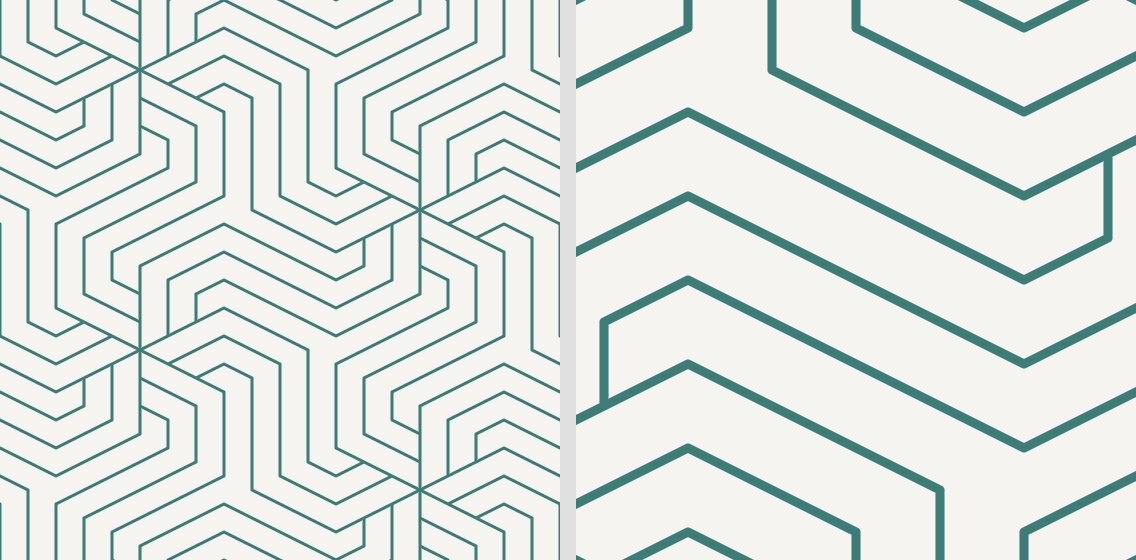
Left, the full canvas; right, a detail of the centre.
Give the GLSL for this pattern, as a WebGL 1 fragment shader.

```glsl
precision highp float;
// Interlocking hexagonal line maze: bands of three bent strokes join the
// centres of a stretched hexagonal lattice. Each pixel is folded to its nearest
// centre, then measured against three nested paths turned in six directions.

#define UNITS 20.0               // stroke spacings across the canvas
#define PITCH 10.0               // spacings between neighbouring centres
#define ORIGIN vec2(5.0, 7.5)    // one lattice centre, in spacings
#define LINE_WIDTH 0.108         // stroke width, in spacings
#define BEND 3.0                 // steps from a centre to the outer bend
#define SPAN 4.0                 // steps along the middle of a band
#define PAPER vec3(0.96, 0.957, 0.941)
#define INK vec3(0.24, 0.485, 0.465)

uniform vec2 u_resolution;

const float COS30 = 0.866025;

// Unit step in one of six directions, stretched so the slopes are 1:2.
vec2 hexStep(float k) {
  float angle = radians(30.0 + 60.0 * k);
  return vec2(cos(angle) / COS30, sin(angle));
}

float segmentDistance(vec2 p, vec2 a, vec2 b) {
  vec2 ap = p - a, ab = b - a;
  return length(ap - ab * clamp(dot(ap, ab) / dot(ab, ab), 0.0, 1.0));
}

// Offset from the nearest lattice centre, compared in unstretched space.
vec2 foldToCentre(vec2 p) {
  vec2 cell = vec2(2.0 * PITCH, PITCH);
  vec2 a = mod(p + 0.5 * cell, cell) - 0.5 * cell;
  vec2 b = mod(p, cell) - 0.5 * cell;
  vec2 metric = vec2(COS30, 1.0);
  return length(a * metric) < length(b * metric) ? a : b;
}

float mazeDistance(vec2 p) {
  float d = PITCH;
  for (int k = 0; k < 6; k++) {
    vec2 along = hexStep(float(k));
    vec2 left = hexStep(float(k) + 1.0);
    vec2 right = hexStep(float(k) - 1.0);
    // Nested paths start on the ray and shrink toward it.
    for (int n = 0; n < 3; n++) {
      float rise = BEND - float(n);
      vec2 start = float(n) * along;
      vec2 shoulder = start + rise * left;
      vec2 crest = shoulder + rise * along;
      d = min(d, segmentDistance(p, start, shoulder));
      d = min(d, segmentDistance(p, shoulder, crest));
      d = min(d, segmentDistance(p, crest, crest + SPAN * right));
    }
  }
  return d;
}

void main() {
  float pixel = UNITS / min(u_resolution.x, u_resolution.y);
  vec2 p = foldToCentre(gl_FragCoord.xy * pixel - ORIGIN);
  float edge = mazeDistance(p) - 0.5 * LINE_WIDTH;
  float coverage = clamp(0.5 - edge / pixel, 0.0, 1.0);
  gl_FragColor = vec4(mix(PAPER, INK, coverage), 1.0);
}
```
